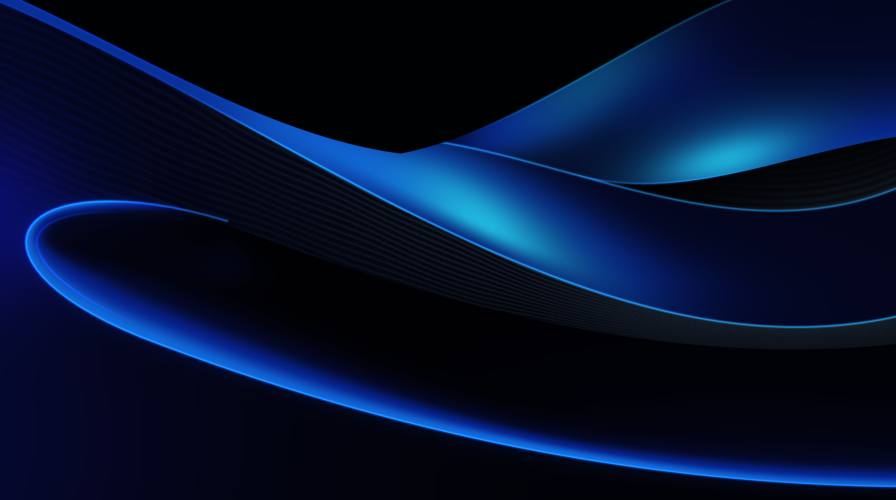
A Shadertoy shader for this background:

```glsl
#define INK vec3(.004, .005, .016)
#define NAVY vec3(.014, .027, .135)
#define INDIGO vec3(.03, .035, .38)
#define ROYAL vec3(.025, .13, .54)
#define AZURE vec3(.07, .42, .86)
#define TEAL vec3(.05, .32, .50)
#define CYAN vec3(.13, .73, .88)
#define STEEL vec3(.095, .135, .175)
#define STRIPES 13.
#define LINE_WIDTH .0024
#define LOOP_STEPS 32

// Colour ramp from unlit to fully lit surface
vec3 ramp(float light) {
    vec3 c = mix(INK, NAVY, smoothstep(0., .25, light));
    c = mix(c, ROYAL, smoothstep(.2, .52, light));
    return mix(c, AZURE, smoothstep(.46, .8, light));
}

float cover(float d) {
    float px = .8 / iResolution.y;
    return smoothstep(-px, px, d);
}

float stroke(float d) {
    float w = max(LINE_WIDTH, .8 / iResolution.y);
    return exp(-d * d / (w * w));
}

// Soft rotated ellipse of light
float blob(vec2 p, vec2 center, vec2 size, float angle) {
    float c = cos(angle), s = sin(angle);
    vec2 q = mat2(c, -s, s, c) * (p - center) / size;
    return exp(-dot(q, q));
}

// Signed distance above a cubic height curve spanning x0..x1
float above(vec2 p, float x0, float x1, vec4 h) {
    float t = (p.x - x0) / (x1 - x0), s = 1. - t;
    float y = h.x*s*s*s + 3.*h.y*s*s*t + 3.*h.z*s*t*t + h.w*t*t*t;
    float slope = 3. * ((h.y - h.x)*s*s + 2.*(h.z - h.y)*s*t + (h.w - h.z)*t*t) / (x1 - x0);
    return (p.y - y) * inversesqrt(1. + slope * slope);
}

vec2 bezier(vec2 a, vec2 b, vec2 c, vec2 d, float t) {
    float s = 1. - t;
    return a*s*s*s + 3.*b*s*s*t + 3.*c*s*t*t + d*t*t*t;
}

vec2 hairpin(float t) {
    vec2 joint = vec2(.279, .326);
    if (t < 1.) return bezier(vec2(.453, .558), vec2(.03, .685), vec2(-.108, .485), joint, t);
    return bezier(joint, vec2(.781, .131), vec2(1.284, .031), vec2(1.8, .026), t - 1.);
}

// Signed distance to the hairpin, positive in its hollow
float hairpinDistance(vec2 p) {
    float best = 1e3, side = 1.;
    vec2 a = hairpin(0.);
    for (int i = 1; i <= 2 * LOOP_STEPS; i++) {
        vec2 b = hairpin(float(i) / float(LOOP_STEPS));
        vec2 ab = b - a, ap = p - a;
        float d = length(ap - ab * clamp(dot(ap, ab) / dot(ab, ab), 0., 1.));
        if (d < best) {
            best = d;
            side = ab.x * ap.y - ab.y * ap.x < 0. ? -1. : 1.;
        }
        a = b;
    }
    return best * side;
}

void mainImage(out vec4 fragColor, in vec2 fragCoord) {
    vec2 p = fragCoord / iResolution.y;
    p.x *= 1.786 * iResolution.y / iResolution.x;

    // Edges of the folded sheets
    float leftCrest = above(vec2(min(p.x, .814), p.y), 0., .814, vec4(1.019, .898, .721, .691));
    float rightCrest = above(vec2(clamp(p.x, .767, 1.488), p.y), .767, 1.488, vec4(.688, .719, .92, 1.014));
    float crest = min(leftCrest, rightCrest);
    float fold = above(p, 0., 1.786, vec4(.995, .742, .237, .367));
    float bandEnd = above(p, .419, 1.786, vec4(.563, .388, .263, .312));
    float innerFold = above(vec2(max(p.x, .86), p.y), .86, 1.786, vec4(.719, .67, .498, .623));
    float wingEnd = above(vec2(max(p.x, 1.116), p.y), 1.116, 1.786, vec4(.66, .581, .693, .726));
    float loopD = hairpinDistance(p);

    // Upper wing
    float light = .17 + .3 * blob(p, vec2(1.03, .75), vec2(.15, .06), .4)
        + .16 * blob(p, vec2(1.28, .83), vec2(.22, .13), .4)
        + .36 * exp(-abs(wingEnd) / .1) * smoothstep(1.22, 1.5, p.x);
    vec3 color = ramp(light);
    color = mix(color, TEAL, .8 * blob(p, vec2(1.17, .825), vec2(.17, .07), .6));
    color = mix(color, TEAL * 1.2, .75 * blob(p, vec2(1.45, .69), vec2(.22, .085), .25));
    color = mix(color, CYAN, .85 * blob(p, vec2(1.45, .682), vec2(.12, .04), .25));

    // Shadowed gap under the wing
    float sheen = smoothstep(1.3, 1.7, p.x) * (.75 + .25 * sin(innerFold * 420.));
    vec3 gap = INK + STEEL * .75 * sheen * exp(-abs(innerFold) / .05);
    color = mix(color, gap, cover(-wingEnd));
    color += AZURE * .4 * stroke(wingEnd) * smoothstep(1.1, 1.2, p.x) * (1. - smoothstep(1.3, 1.6, p.x));

    // Main sheet
    light = .17 + .4 * blob(p, vec2(.8, .63), vec2(.26, .1), -.5)
        + .3 * blob(p, vec2(1.03, .53), vec2(.32, .13), -.5)
        + .1 * blob(p, vec2(1.35, .44), vec2(.3, .09), -.2)
        + .38 * (1. - smoothstep(.5, .85, p.x));
    vec3 sheet = ramp(light);
    sheet = mix(sheet, TEAL, .75 * blob(p, vec2(1.06, .505), vec2(.24, .085), -.6));
    sheet = mix(sheet, CYAN, .95 * blob(p, vec2(.965, .55), vec2(.16, .062), -.62));
    sheet = mix(ROYAL * .8, sheet, mix(1., smoothstep(-.01, .045, fold), blob(p, vec2(.95, .52), vec2(.3), 0.)));
    color = mix(color, sheet, cover(2. * max(0., .85 - p.x) - innerFold));
    color += mix(AZURE, CYAN, .5) * .6 * stroke(innerFold) * smoothstep(.84, .9, p.x);

    // Dark body with fine ribs following the fold
    float across = -fold / max(bandEnd - fold, .02);
    float wobble = .35 * sin(p.x * 9. + across * 3.) + .15 * sin(p.x * 23. - across * 5.);
    float rib = pow(.5 + .5 * sin(6.2832 * (across * STRIPES + wobble)), 2.);
    float ribFade = smoothstep(-.18, .05, bandEnd) * smoothstep(.1, .95, p.x);
    float flat_ = smoothstep(1., 1.35, p.x);
    vec3 body = INK + NAVY * .8 * exp(-p.x * 1.7);
    body += INDIGO * .75 * blob(p, vec2(-.02, .57), vec2(.17, .18), 0.);
    body += INDIGO * .15 * blob(p, vec2(0., .12), vec2(.4, .3), 0.);
    body += STEEL * ribFade * mix(.15 + .6 * rib, .7 + .15 * rib, flat_) * mix(1., .6, clamp(across, 0., 1.));
    body += NAVY * .35 * rib * (1. - smoothstep(.2, .6, p.x)) * smoothstep(-.2, 0., bandEnd);
    color = mix(color, body, cover(-fold));
    float foldGlow = smoothstep(.3, .65, p.x);
    color += mix(ROYAL * .4, mix(AZURE, CYAN, .65), foldGlow) * .7 * stroke(fold);

    // Hollow lit along its lower arm
    float lower = 1. - smoothstep(.43, .57, p.y);
    float width = mix(.016, mix(.082, .03, smoothstep(.25, 1.2, p.x)), lower);
    float inside = max(loopD, 0.);
    float peak = mix(.5, .76, smoothstep(.08, .5, p.x)) - .24 * smoothstep(.95, 1.6, p.x);
    light = peak * exp(-pow(inside / width, 1.5)) * mix(1. - smoothstep(.15, .45, p.x), 1., lower)
        + .24 * exp(-inside / .14) * smoothstep(.6, 1.6, p.x)
        + .26 * exp(-inside / .09) * (1. - smoothstep(.15, .5, p.x));
    color = mix(color, ramp(light), cover(min(loopD, -bandEnd)));

    // Outer margin below the arm, then the loop's rim lines
    float underArm = cover(-loopD) * cover(-bandEnd);
    color += ROYAL * .25 * exp(-abs(loopD) / .012) * underArm;
    float rim = .65 - .2 * smoothstep(1., 1.7, p.x);
    color += AZURE * rim * stroke(loopD) * cover(.012 - bandEnd);
    color += ROYAL * .5 * stroke(loopD - .022) * (1. - smoothstep(.1, .3, p.x));

    // Empty space above the crest and its thin rim
    color = mix(color, INK * .4, cover(crest));
    float rimLight = .45 * (1. - smoothstep(.2, .75, p.x)) + .35 * smoothstep(.9, 1.1, p.x);
    color += mix(ROYAL, CYAN * .8, smoothstep(.7, 1.1, p.x)) * rimLight * stroke(crest);
    fragColor = vec4(clamp(color, 0., 1.), 1.);
}
```
